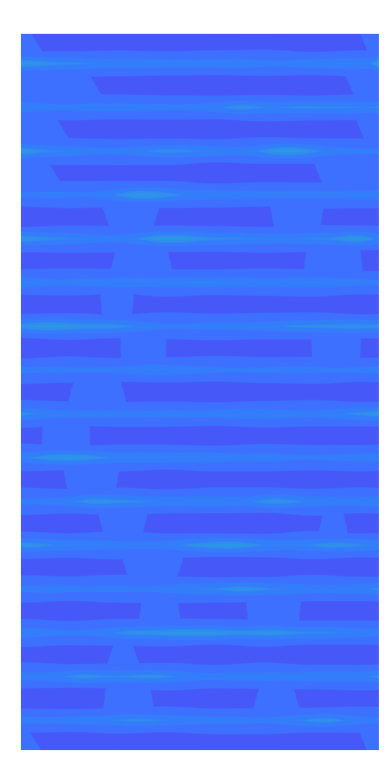
Write a Shadertoy shader that draws this pattern.

```glsl
// Stacked contour bands on a white-framed panel: 17 indigo bars with random gaps,
// alternating with 16 lighter blue streaks that swell into cyan lenses.
// Bars are distance functions per row; streak thickness follows 1D value noise.

#define PANEL_MIN vec2(0.0536, 0.0233)
#define PANEL_MAX vec2(0.9715, 0.9560)
#define ROWS_TALL 16.36     // panel height in row periods
#define ROWS_WIDE 8.18      // panel width in row periods
#define LAST_ROW 16.0
#define BAR_HALF 0.208      // half thickness of a bar
#define STREAK_SOFT 0.022   // softness of streak contours
#define INDIGO vec3(0.275, 0.345, 0.970)
#define BLUE vec3(0.240, 0.440, 0.995)
#define AZURE vec3(0.200, 0.492, 0.980)
#define CYAN vec3(0.195, 0.555, 0.920)
#define PAPER vec3(0.995, 1.0, 0.995)

float hash(vec2 p) {
    vec3 q = fract(vec3(p.xyx) * 0.1031);
    q += dot(q, q.yzx + 33.33);
    return fract((q.x + q.y) * q.z);
}

float noise(float x, float seed) {
    float i = floor(x), f = fract(x);
    f = f * f * (3.0 - 2.0 * f);
    return mix(hash(vec2(i, seed)), hash(vec2(i + 1.0, seed)), f);
}

// Signed distance to one gap with slanted ends; negative inside.
float gapDistance(vec2 p, float row, float slot) {
    float seed = slot * 17.0 + 3.0;
    float center = mix(2.1, 6.5, slot) + (hash(vec2(row, seed)) - 0.5) * mix(2.4, 1.5, slot);
    float halfWidth = mix(0.28, 0.72, hash(vec2(row, seed + 1.0)));
    float slant = (hash(vec2(row, seed + 2.0)) - 0.5) * 0.7;
    float present = step(hash(vec2(row, seed + 4.0)), mix(0.9, 0.6, slot));
    float d = abs(p.x - center) - halfWidth - slant * p.y;
    return mix(9.0, d, present);
}

// Signed distance to the bar of a row; p.y is measured from its centre line.
float barDistance(vec2 p, float row) {
    float wobble = (noise(p.x * 0.9, row + 40.0) - 0.5) * 0.07;
    float d = abs(p.y) - BAR_HALF - wobble;

    // Upper rows are inset at both ends; first and last only slightly.
    float outer = 1.0 - step(0.5, row) * step(row, LAST_ROW - 0.5);
    float inset = max(outer, step(row, 3.5));
    if (inset > 0.5) {
        vec2 margin = vec2(hash(vec2(row, 71.0)), hash(vec2(row, 83.0)));
        margin = mix(0.4 + 1.4 * margin, vec2(0.35), outer);
        margin += p.y * vec2(0.6, -0.4);
        return max(d, max(margin.x - p.x, p.x - ROWS_WIDE + margin.y));
    }
    for (float slot = 0.0; slot < 2.0; slot++)
        d = max(d, -gapDistance(p, row, slot));
    return d;
}

vec3 addStreak(vec3 color, float x, float r) {
    float band = floor(r);
    float offset = abs(r - band - 0.5);
    float swell = noise(x * 0.72 + hash(vec2(band, 9.0)), band + 100.0);
    swell = mix(swell, noise(x * 1.4, band + 160.0), 0.2);

    // The first streak glows toward both panel edges.
    float edge = min(x, ROWS_WIDE - x);
    swell = max(swell, step(band, 0.5) * exp(-edge * 2.2) * 0.95);

    float azureHalf = 0.035 + 0.145 * swell;
    float cyanHalf = 0.28 * (swell - 0.61);
    float coreHalf = 0.22 * (swell - 0.76);
    color = mix(color, AZURE, smoothstep(STREAK_SOFT, -STREAK_SOFT, offset - azureHalf));
    color = mix(color, CYAN, smoothstep(STREAK_SOFT, -STREAK_SOFT, offset - cyanHalf));
    return mix(color, CYAN + vec3(-0.04, 0.045, -0.02),
               smoothstep(STREAK_SOFT, -STREAK_SOFT, offset - coreHalf));
}

void mainImage(out vec4 fragColor, in vec2 fragCoord) {
    vec2 uv = fragCoord / iResolution.xy;
    vec2 panelSize = PANEL_MAX - PANEL_MIN;
    vec2 panel = (uv - PANEL_MIN) / panelSize;

    // Row units: x from the left, r counts bar centres downward.
    float x = panel.x * ROWS_WIDE;
    float r = (1.0 - panel.y) * ROWS_TALL - 0.18;
    float row = clamp(floor(r + 0.5), 0.0, LAST_ROW);
    float pixel = ROWS_TALL / (panelSize.y * iResolution.y);

    // Streaks first, then the darker bars.
    vec3 color = addStreak(BLUE, x, r);
    float bar = barDistance(vec2(x, r - row), row);
    color = mix(color, INDIGO, smoothstep(pixel, -pixel, bar));

    // Panel edge against the white frame.
    vec2 outside = (abs(panel - 0.5) - 0.5) * vec2(ROWS_WIDE, ROWS_TALL);
    float inside = smoothstep(0.6 * pixel, -0.6 * pixel, max(outside.x, outside.y));
    fragColor = vec4(mix(PAPER, color, inside), 1.0);
}
```
